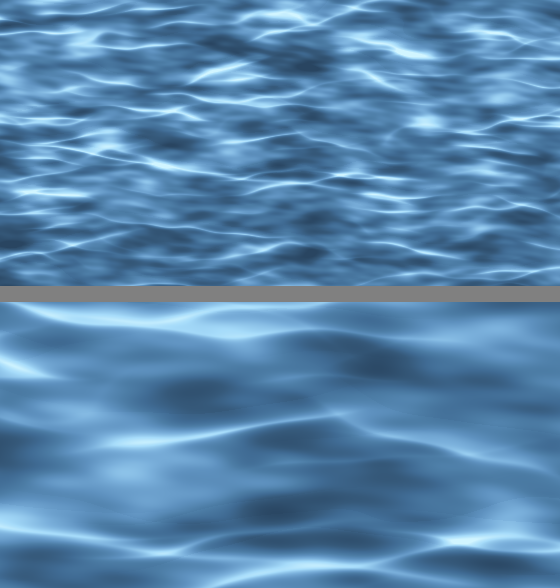
Top: the whole. Bottom: its middle third, enlarged.
A Shadertoy shader for this texture:

```glsl
// Integer hash: one random vector in [-1, 1] per cell
vec2 randomGradient(vec2 cell) {
    uvec2 k = uvec2(ivec2(cell)) * uvec2(1597u, 3571u);
    uint h = (k.x ^ (k.y << 7u)) * 747796u + k.y;
    h = (h ^ (h >> 15u)) * 73244475u;
    h = (h ^ (h >> 13u)) * 73244475u;
    h ^= h >> 16u;
    return vec2(h & 65535u, h >> 16u) / 32767.5 - 1.0;
}

float cornerSlope(vec2 cell, vec2 local, vec2 corner) {
    return dot(randomGradient(cell + corner), local - corner);
}

float gradientNoise(vec2 p) {
    vec2 cell = floor(p), f = p - cell;
    vec2 w = f * f * f * (f * (f * 6.0 - 15.0) + 10.0);
    float low = mix(cornerSlope(cell, f, vec2(0, 0)), cornerSlope(cell, f, vec2(1, 0)), w.x);
    float high = mix(cornerSlope(cell, f, vec2(0, 1)), cornerSlope(cell, f, vec2(1, 1)), w.x);
    return mix(low, high, w.y);
}

// Soft, flat patches of light and shade at four sizes
float swellLight(vec2 p) {
    float light = 1.1 * gradientNoise(p * vec2(1.3, 3.7) + 31.0) + 0.35 * (p.y - 0.5);
    p.y += 0.025 * gradientNoise(p * vec2(3.1, 2.3) + 5.0);
    vec2 frequency = vec2(2.3, 8.5);
    float strength[4] = float[4](2.3, 3.2, 2.4, 1.3);
    for (int i = 0; i < 4; i++) {
        float tilt = (i % 2 == 0) ? -0.07 : 0.09;
        vec2 q = vec2(p.x, p.y + tilt * p.x) * frequency;
        light += strength[i] * gradientNoise(q + 17.37 * float(i));
        frequency *= 1.75;
    }
    return light;
}

// Thin broken crests: sharp lower edge, glow fading upwards
float crestLight(vec2 p) {
    float light = 0.0;
    for (int i = 0; i < 4; i++) {
        float order = float(i);
        float slope = (i % 2 == 0) ? 0.09 : -0.08;
        float phase = (8.0 + 3.2 * order) * (p.y - slope * p.x)
            + 1.7 * gradientNoise(p * vec2(2.2, 3.6) + 11.3 * order)
            + 0.4 * gradientNoise(p * vec2(7.0, 11.0) + 23.7 * order);
        float offset = fract(phase) - 0.5;
        float fade = offset > 0.0 ? 0.17 : 0.08;
        float crest = exp(-(sqrt(offset * offset + 0.0005) - 0.022) / fade);
        float along = gradientNoise(vec2(p.x * 2.6, floor(phase) * 0.73 + 41.9 * order));
        light += 2.7 * crest * smoothstep(-0.02, 0.34, along) - 0.11;
    }
    return light;
}

// Deep blue troughs up to pale sky glints
vec3 waterColor(float light) {
    const vec3 tones[8] = vec3[8](
        vec3(0.16, 0.27, 0.38), vec3(0.21, 0.35, 0.48),
        vec3(0.25, 0.42, 0.58), vec3(0.30, 0.49, 0.65),
        vec3(0.37, 0.57, 0.75), vec3(0.48, 0.69, 0.86),
        vec3(0.65, 0.86, 0.98), vec3(0.82, 0.96, 1.00));
    const float levels[8] = float[8](-2.6, -1.4, -0.7, 0.0, 0.7, 1.5, 2.5, 3.8);
    vec3 color = tones[0];
    for (int i = 1; i < 8; i++) {
        float blend = (light - levels[i - 1]) / (levels[i] - levels[i - 1]);
        color = mix(color, tones[i], clamp(blend, 0.0, 1.0));
    }
    return color;
}

void mainImage(out vec4 fragColor, in vec2 fragCoord) {
    vec2 p = fragCoord / iResolution.y;
    fragColor = vec4(waterColor(swellLight(p) + crestLight(p)), 1.0);
}
```
